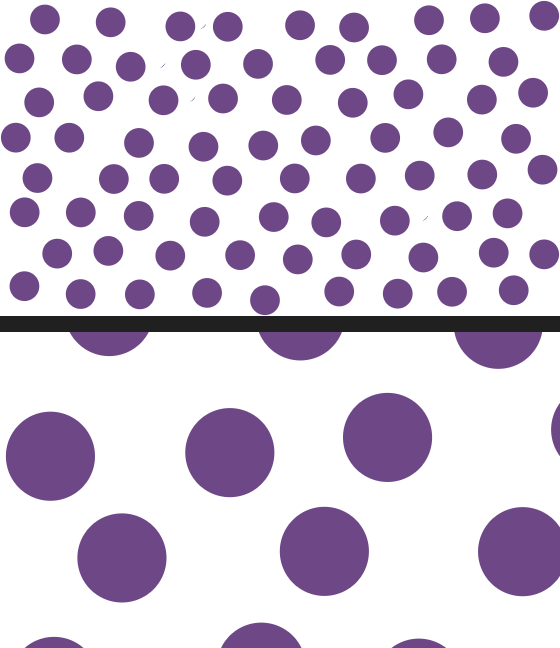
Top, the full canvas; bottom, a detail of the centre.
This pattern is drawn by a Shadertoy shader. Its source:

```glsl
// Scattered purple dots on white, with a few thin slanted flecks in the gaps.

const vec3 PAPER = vec3(1.0);
const vec3 PURPLE = vec3(0.43, 0.28, 0.53);
const float RADIUS = 0.047;
const int ROWS = 8;
const int COLUMNS = 9;

// Sine-free hash: two random values in 0..1
vec2 hash22(vec2 p) {
    vec3 q = fract(p.xyx * vec3(0.1031, 0.1030, 0.0973));
    q += dot(q, q.yzx + 33.33);
    return fract((q.xx + q.yz) * q.zy);
}

// Staggered lattice point, gently bent and jittered, kept inside the canvas
vec2 dotCenter(float column, float row, float width) {
    float inset = RADIUS + 0.003;
    float pitch = (width - 2.0 * inset) / (float(COLUMNS) - 0.5);
    vec2 center = vec2(inset + pitch * (column + 0.5 * mod(row, 2.0)),
                       mix(0.07, 0.93, row / float(ROWS - 1)));
    vec2 bend = vec2(0.014 * sin(6.3 * center.y + 0.8),
                     0.012 * sin(3.5 * center.x + 2.0));
    vec2 jitter = (hash22(vec2(column, row) + 17.0) - 0.5) * vec2(0.054, 0.032);
    return clamp(center + bend + jitter, vec2(inset), vec2(width, 1.0) - inset);
}

// Tapered, slightly curved sliver rising to the right
float fleckDistance(vec2 p) {
    vec2 q = vec2(p.x + p.y, p.y - p.x) * 0.7071;
    float t = q.x / 0.010;
    float bow = q.y - 0.0012 * t * t;
    float halfWidth = 0.0008 * (1.0 - t * t);
    return max(abs(bow) - halfWidth, abs(q.x) - 0.010);
}

void mainImage(out vec4 fragColor, in vec2 fragCoord) {
    float pixel = 1.0 / iResolution.y;
    vec2 uv = fragCoord * pixel;
    float width = iResolution.x * pixel;

    // Nearest dot or fleck
    float dist = 1.0;
    for (int j = 0; j < ROWS; j++) {
        for (int i = 0; i < COLUMNS; i++) {
            vec2 cell = vec2(i, j);
            vec2 center = dotCenter(cell.x, cell.y, width);
            dist = min(dist, length(uv - center) - RADIUS);

            // Rare fleck halfway to the next dot in the row
            if (i < COLUMNS - 1 && hash22(cell + 71.0).x > 0.92) {
                vec2 next = dotCenter(cell.x + 1.0, cell.y, width);
                dist = min(dist, fleckDistance(uv - 0.5 * (center + next)));
            }
        }
    }

    // One-pixel soft edge
    float ink = clamp(0.5 - dist / pixel, 0.0, 1.0);
    fragColor = vec4(mix(PAPER, PURPLE, ink), 1.0);
}
```
